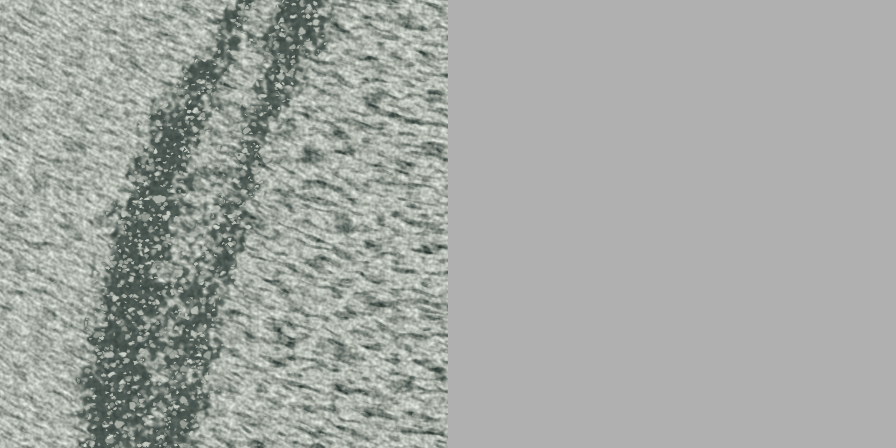
Reproduce this texture procedurally as a Shadertoy shader.

```glsl
vec2 hash2(vec2 p) {
    vec3 q = fract(vec3(p.xyx) * vec3(0.1031, 0.1030, 0.0973));
    q += dot(q, q.yzx + 33.33);
    return fract((q.xx + q.yz) * q.zy);
}

// Gradient noise, roughly -0.7 to 0.7
float corner(vec2 cell, vec2 offset) {
    float angle = 6.2832 * hash2(cell).x;
    return dot(vec2(cos(angle), sin(angle)), offset);
}

float noise(vec2 p) {
    vec2 i = floor(p), f = fract(p);
    vec2 u = f * f * f * (f * (f * 6.0 - 15.0) + 10.0);
    vec2 e = vec2(1, 0);
    float low = mix(corner(i, f), corner(i + e, f - e), u.x);
    float high = mix(corner(i + e.yx, f - e.yx), corner(i + 1.0, f - 1.0), u.x);
    return mix(low, high, u.y);
}

// Scattered bright grains: one jittered blob per occupied cell
float grains(vec2 p, float density) {
    p += 0.35 * vec2(noise(p * 1.7), noise(p * 1.7 + 60.0));
    vec2 cell = floor(p);
    float cover = 0.0;
    for (int y = -1; y <= 1; y++)
    for (int x = -1; x <= 1; x++) {
        vec2 id = cell + vec2(x, y);
        vec2 r = hash2(id + 17.0), shade = hash2(id + 91.0);
        vec2 d = p - id - 0.1 - 0.8 * r;
        d.y *= 1.0 + 0.5 * shade.y;
        float radius = 0.24 + 0.26 * shade.x * shade.x;
        float blob = 1.0 - smoothstep(radius - 0.17, radius + 0.15, length(d));
        float present = step(hash2(id + 53.0).x, density);
        cover = max(cover, blob * present * (0.5 + 0.5 * shade.y));
    }
    return cover;
}

// Two dark strands that merge toward the bottom
float darkBand(vec2 p) {
    float y = p.y;
    float left = abs(p.x - 0.24 - 0.12 * y - 0.2 * y * y * y)
               - 0.06 * (1.0 - 0.8 * smoothstep(0.6, 1.0, y));
    float right = abs(p.x - 0.40 - 0.17 * y - 0.12 * y * y)
                - 0.025 - 0.03 * smoothstep(0.75, 1.0, y);
    float k = mix(0.18, 0.06, smoothstep(0.35, 0.75, y));
    float blend = clamp(0.5 + 0.5 * (right - left) / k, 0.0, 1.0);
    float d = mix(right, left, blend) - k * blend * (1.0 - blend);
    d += 0.05 * noise(p * 16.0) + 0.06 * noise(p * 60.0 + 7.0);
    return 1.0 - smoothstep(-0.02, 0.025, d);
}

// Fine furrows running down to the right, flatter toward the right
float furrows(vec2 p) {
    float across = p.y + 0.52 * p.x - 0.17 * p.x * p.x;
    vec2 q = vec2(p.x, across + 0.007 * noise(p * 22.0));
    float rightSide = smoothstep(0.3, 0.65, p.x);
    float creases = noise(q * vec2(15, 52) + 3.0);
    float ripples = noise(q * vec2(30, 84) + 40.0);
    float grit = noise(q * vec2(65, 115) + 11.0) + 0.75 * noise(p * 135.0 + 9.0);
    float tone = 0.71 + 0.02 * noise(p * 5.0) + 0.11 * ripples + 0.21 * grit;
    tone -= mix(0.13, 0.23, rightSide) * smoothstep(0.0, 0.38, creases);
    tone -= mix(0.09, 0.16, rightSide) * smoothstep(0.05, 0.38, -ripples);
    return tone;
}

void mainImage(out vec4 fragColor, in vec2 fragCoord) {
    vec2 p = fragCoord / iResolution.y;
    float band = darkBand(p);

    // Light furrowed ground with the dark band across it
    float shadow = 0.32 + 0.08 * noise(p * 60.0) + 0.06 * noise(p * 120.0);
    float tone = mix(furrows(p), shadow, band);

    // Grains crowd the band and thin out over the furrows
    float coarse = grains(p * 50.0, mix(0.12, 0.5, band));
    float fine = grains(p * 85.0 + 31.0, mix(0.2, 0.45, band));
    float sparkle = max(coarse, 0.85 * fine);
    tone = mix(tone, 0.85, sparkle * mix(0.4, 0.95, band));

    // Grey-green tint, cooler in the shadows
    float lit = smoothstep(0.3, 0.65, tone);
    vec3 ground = tone + mix(vec3(-0.025, 0.02, 0.0), vec3(-0.005, 0.02, -0.015), lit);

    // Plain grey right half
    float pixel = 1.0 / iResolution.y;
    float halfX = 0.5 * iResolution.x * pixel;
    float plain = smoothstep(halfX - 0.5 * pixel, halfX + 0.5 * pixel, p.x);
    fragColor = vec4(mix(ground, vec3(0.69), plain), 1.0);
}
```
